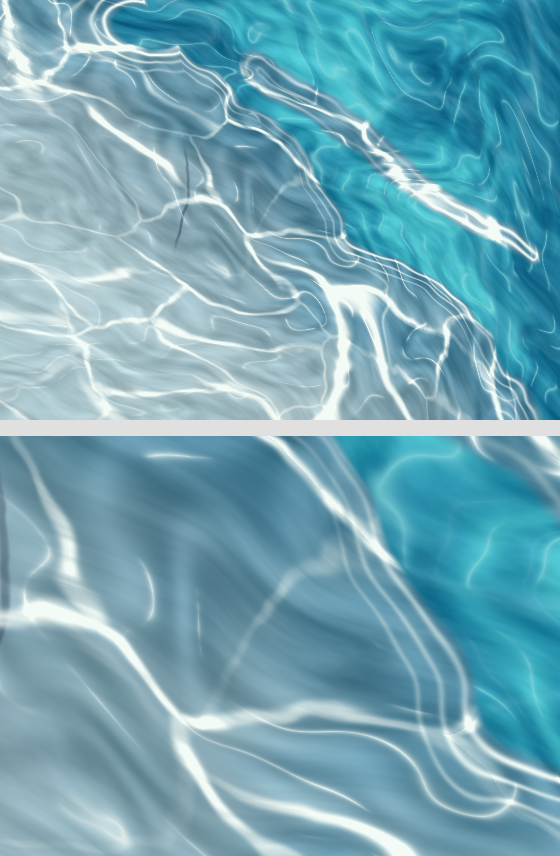
Top, the full canvas; bottom, a detail of the centre.
Reproduce this texture procedurally as a Shadertoy shader.

```glsl
const vec3 SILVER = vec3(0.635, 0.745, 0.775);
const vec3 SLATE = vec3(0.47, 0.61, 0.665);
const vec3 STEEL = vec3(0.28, 0.51, 0.61);
const vec3 DEEP_BLUE = vec3(0.09, 0.44, 0.57);
const vec3 TEAL = vec3(0.16, 0.59, 0.69);
const vec3 AQUA = vec3(0.29, 0.76, 0.80);
const vec3 GLINT = vec3(0.95, 0.985, 0.965);
const vec3 CRACK = vec3(0.24, 0.34, 0.43);
const vec2 FLOW = vec2(0.8, -0.6);           // main direction of the ripples
const vec2 SHORE_POINT = vec2(0.84, 0.52);   // where pale floor meets deep water
const vec2 SHORE_NORMAL = vec2(0.70, 0.714);
const vec2 TONGUE_START = vec2(0.62, 0.84);
const vec2 TONGUE_END = vec2(1.27, 0.39);
const float TONGUE_WIDTH = 0.030;
const vec2 EYE_CENTRE = vec2(0.35, 0.94);
const float EYE_RADIUS = 0.055;
const float NET_SCALE = 3.3;
const float FINE_NET_SCALE = 6.0;
const float SWELL = 0.075;
const float FIBRE = 0.055;
const float GRAIN = 0.035;

vec2 hash2(vec2 p) {
    return fract(sin(vec2(dot(p, vec2(127.1, 311.7)), dot(p, vec2(269.5, 183.3)))) * 43758.5);
}

// Layered sines, roughly -1 to 1
float waves(vec2 p) {
    float sum = 0.0, gain = 0.5;
    for (int i = 0; i < 5; i++) {
        sum += gain * sin(p.x + 1.7 * sin(0.8 * p.y + float(i)));
        p = 1.7 * mat2(0.8, -0.6, 0.6, 0.8) * p + 1.3;
        gain *= 0.55;
    }
    return sum;
}

// Bends space like a moving water surface
vec2 swell(vec2 p, float amount) {
    float freq = 4.0;
    for (int i = 1; i < 6; i++) {
        p += amount * sin(freq * p.yx + vec2(1.3, 4.1) * float(i));
        amount *= 0.52;
        freq *= 1.8;
    }
    return p;
}

// Cellular light net: crisp walls with a glow that differs on either side
float caustic(vec2 p, float strength) {
    vec2 base = floor(p), id = base;
    float first = 8.0, second = 8.0;
    for (int k = 0; k < 9; k++) {
        vec2 cell = base + vec2(k % 3 - 1, k / 3 - 1);
        float d = length(cell + hash2(cell) - p);
        if (d < first) id = cell;
        second = min(second, max(first, d));
        first = min(first, d);
    }
    float wall = second - first, side = hash2(id + 7.0).x;
    float core = exp(-pow(wall / mix(0.018, 0.06, strength), 3.0));
    float glow = exp(-wall / 0.16) * mix(0.05, 0.65, side * side);
    return (core + glow) * mix(0.12, 1.0, strength);
}

// Thin lines along the contours of a field
float filament(float field, float sharpness) {
    return pow(1.0 - abs(sin(field)), sharpness);
}

float segment(vec2 p, vec2 a, vec2 b) {
    vec2 ab = b - a;
    return length(p - a - ab * clamp(dot(p - a, ab) / dot(ab, ab), 0.0, 1.0));
}

void mainImage(out vec4 fragColor, in vec2 fragCoord) {
    vec2 p = fragCoord / iResolution.y;
    vec2 flow = vec2(dot(p, FLOW), dot(p, vec2(-FLOW.y, FLOW.x)));
    vec2 q = swell(flow * vec2(0.72, 1.0), SWELL);
    vec2 bent = p + 0.024 * vec2(waves(p * 10.0), waves(p.yx * 10.0 + 4.0));

    // Shape of the deep water: shore, pale tongue and small pool
    float slope = dot(p - SHORE_POINT, SHORE_NORMAL);
    float shore = dot(bent - SHORE_POINT, SHORE_NORMAL) + 0.065 * waves(p * 8.0 + 2.0);
    float taper = mix(1.5, 0.7, smoothstep(0.7, 1.25, p.x));
    shore = min(shore, segment(bent, TONGUE_START, TONGUE_END) - TONGUE_WIDTH * taper);
    shore = max(shore, EYE_RADIUS - length((bent - EYE_CENTRE) * vec2(0.62, 1.0)));
    float deep = smoothstep(-0.007, 0.006, shore);

    // Broad tones, contour bands and fine streaks
    float tone = waves(q * 8.0), contour = waves(q * 7.0 + 3.0);
    float bands = sin(16.0 * contour + 4.0 * tone);
    float fibres = waves(q.yx * vec2(56.0, 17.0) + 3.0 * contour);
    float grain = waves(q.yx * vec2(150.0, 45.0) + 6.0 * contour);
    float streaks = FIBRE * fibres + GRAIN * grain;
    float strength = smoothstep(-0.4, 0.5, waves(p * 6.0 + 1.0));

    // Pale floor, bluer towards the shore, with a dark crack
    float distant = 1.0 - smoothstep(-0.62, 0.0, slope + 0.12 * tone);
    vec3 pale = mix(STEEL, SLATE, smoothstep(0.0, 0.42, distant));
    pale = mix(pale, SILVER, smoothstep(0.35, 0.95, distant + 0.15 * tone));
    pale += 0.05 * tone + streaks + mix(0.07, 0.028, distant) * bands;
    float crack = abs(p.x - 0.43 - 0.018 * sin(14.0 * p.y) - 0.006 * waves(p * 30.0));
    crack = (1.0 - smoothstep(0.001, 0.005, crack)) * smoothstep(0.14, 0.08, abs(p.y - 0.53));
    pale = mix(pale, CRACK, 0.65 * crack);

    // Turquoise water with thin ribbons of light
    vec3 water = mix(DEEP_BLUE, TEAL, smoothstep(-0.6, 0.2, tone + 0.2 * bands));
    water = mix(water, AQUA, 0.85 * smoothstep(0.0, 0.75, tone + 0.3 * bands));
    float ribbon = filament(11.0 * contour + 3.0 * tone, 6.0) * smoothstep(-0.5, 0.4, fibres);
    water += 1.4 * streaks * vec3(0.8, 1.0, 0.9);
    water = mix(water, mix(AQUA, GLINT, 0.35), 0.75 * ribbon);

    // Light nets, loosened by small ripples, and loose wisps
    vec2 net = q * vec2(0.75, 1.0) + 0.02 * vec2(waves(q * 19.0), waves(q.yx * 17.0 + 5.0));
    float light = caustic(net * NET_SCALE + 2.0, strength);
    light += 0.75 * caustic(net * FINE_NET_SCALE + 9.0, 1.0 - 0.8 * strength);
    float wisps = filament(7.0 * contour + 3.0 * tone, 9.0);
    light += wisps * mix(0.75, 0.45, distant) * smoothstep(-0.3, 0.4, fibres + 0.6 * tone);
    light *= mix(1.0 + 0.5 * grain * (1.0 - strength), 0.1, deep);

    // Bright seams around the deep water
    float seam = exp(-pow((shore + 0.013) / 0.0045, 2.0));
    seam += 0.7 * exp(-pow((shore + 0.038 + 0.01 * tone) / 0.0035, 2.0));
    seam += 0.5 * exp(-pow((shore + 0.064 + 0.02 * tone) / 0.0035, 2.0));
    light += seam * mix(0.25, 0.9, strength);

    vec3 color = mix(mix(pale, water, deep), GLINT, clamp(light, 0.0, 1.0));
    fragColor = vec4(clamp(color, 0.0, 1.0), 1.0);
}
```
